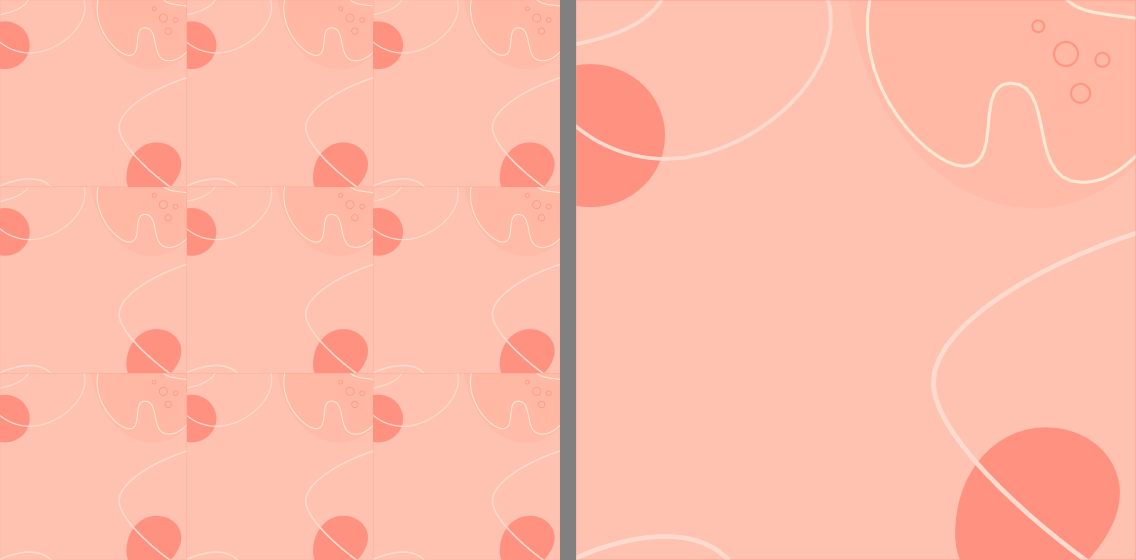
Left, the full canvas; right, a detail of the centre.
Give the GLSL for this pattern, as a Shadertoy shader.

```glsl
// Peach tile of cut-out organic blobs, flowing cream lines and small rings, repeated in a grid.

#define REPEATS 3.0
#define TILE 384.0
#define STEPS 14
#define PEACH vec3(1.00, 0.76, 0.69)
#define BLUSH vec3(1.00, 0.735, 0.66)
#define APRICOT vec3(1.00, 0.72, 0.64)
#define CORAL vec3(1.00, 0.57, 0.50)
#define LINE_PINK vec3(1.00, 0.86, 0.81)
#define LINE_CREAM vec3(1.00, 0.91, 0.83)
#define BORDER_STRENGTH 0.35

// A path holds the nearest distance (x) and the inside sign (y, -1 inside).
const vec2 EMPTY_PATH = vec2(1e4, 1.0);

vec2 cubicPoint(vec2 a, vec2 b, vec2 c, vec2 d, float t) {
    float s = 1.0 - t;
    return s * s * s * a + 3.0 * s * s * t * b + 3.0 * s * t * t * c + t * t * t * d;
}

float segmentDistance(vec2 p, vec2 a, vec2 b) {
    vec2 ab = b - a, ap = p - a;
    return length(ap - ab * clamp(dot(ap, ab) / dot(ab, ab), 0.0, 1.0));
}

// Adds a cubic curve; each crossing below the point flips its inside sign.
void addCurve(inout vec2 path, vec2 p, vec2 a, vec2 b, vec2 c, vec2 d) {
    vec2 from = a;
    for (int i = 1; i <= STEPS; i++) {
        vec2 to = cubicPoint(a, b, c, d, float(i) / float(STEPS));
        path.x = min(path.x, segmentDistance(p, from, to));
        if ((from.x > p.x) != (to.x > p.x)) {
            float crossing = mix(from.y, to.y, (p.x - from.x) / (to.x - from.x));
            if (crossing > p.y) path.y = -path.y;
        }
        from = to;
    }
}

float cover(float dist, float pixel) {
    return clamp(0.5 - dist / pixel, 0.0, 1.0);
}

float stroke(float dist, float width, float pixel) {
    return cover(abs(dist) - 0.5 * width, pixel);
}

float ring(vec2 p, vec2 center, float radius, float pixel) {
    return stroke(length(p - center) - radius, 1.5, pixel);
}

void mainImage(out vec4 fragColor, in vec2 fragCoord) {
    // Tile coordinates run downward from the upper left corner
    vec2 cell = fract(fragCoord / iResolution.xy * REPEATS);
    vec2 p = vec2(cell.x, 1.0 - cell.y) * TILE;
    float pixel = TILE * REPEATS / min(iResolution.x, iResolution.y);
    vec3 color = PEACH;

    // Large pale blob
    vec2 blob = EMPTY_PATH;
    addCurve(blob, p, vec2(186, -3), vec2(200, 90), vec2(255, 143), vec2(315, 143));
    addCurve(blob, p, vec2(315, 143), vec2(342, 143), vec2(367, 130), vec2(387, 110));
    color = mix(color, BLUSH, cover(blob.x * blob.y, pixel));

    // Wavy shape with a cream outline
    vec2 wave = EMPTY_PATH;
    addCurve(wave, p, vec2(202, -3), vec2(188, 60), vec2(243, 114), vec2(266, 114));
    addCurve(wave, p, vec2(266, 114), vec2(294, 114), vec2(272, 57), vec2(298, 57));
    addCurve(wave, p, vec2(298, 57), vec2(330, 57), vec2(308, 125), vec2(347, 125));
    addCurve(wave, p, vec2(347, 125), vec2(364, 125), vec2(376, 115), vec2(387, 104));
    addCurve(wave, p, vec2(335, -2), vec2(345, 10), vec2(362, 9), vec2(387, 13));
    color = mix(color, APRICOT, cover(wave.x * wave.y, pixel));
    color = mix(color, LINE_CREAM, stroke(wave.x, 2.1, pixel));

    // Small rings
    float rings = ring(p, vec2(317, 18), 4.0, pixel);
    rings = max(rings, ring(p, vec2(336, 37), 8.2, pixel));
    rings = max(rings, ring(p, vec2(361, 41), 4.8, pixel));
    rings = max(rings, ring(p, vec2(346, 64), 6.5, pixel));
    color = mix(color, CORAL, 0.9 * rings);

    // Coral disc on the left and rounded coral pebble at the bottom
    float disc = length((p - vec2(10, 93)) * vec2(0.96, 1.0)) - 49.0;
    vec2 pebble = EMPTY_PATH;
    addCurve(pebble, p, vec2(260, 362), vec2(262, 320), vec2(290, 293), vec2(322, 293));
    addCurve(pebble, p, vec2(322, 293), vec2(352, 293), vec2(373, 314), vec2(373, 338));
    addCurve(pebble, p, vec2(373, 338), vec2(373, 368), vec2(340, 400), vec2(315, 410));
    addCurve(pebble, p, vec2(315, 410), vec2(285, 420), vec2(258, 395), vec2(260, 362));
    color = mix(color, CORAL, cover(min(disc, pebble.x * pebble.y), pixel));

    // Flowing pink lines: upper left pair, then the bolder lower ones
    vec2 fine = EMPTY_PATH;
    addCurve(fine, p, vec2(172, -4), vec2(190, 50), vec2(120, 109), vec2(62, 109));
    addCurve(fine, p, vec2(62, 109), vec2(35, 109), vec2(12, 98), vec2(-3, 84));
    addCurve(fine, p, vec2(60, -2), vec2(48, 18), vec2(25, 25), vec2(-3, 31));
    vec2 bold = EMPTY_PATH;
    addCurve(bold, p, vec2(-3, 384), vec2(35, 366), vec2(85, 358), vec2(107, 387));
    addCurve(bold, p, vec2(387, 159), vec2(325, 178), vec2(243, 222), vec2(245, 264));
    addCurve(bold, p, vec2(245, 264), vec2(247, 298), vec2(305, 352), vec2(352, 386));
    float lines = max(stroke(fine.x, 2.5, pixel), stroke(bold.x, 3.2, pixel));
    color = mix(color, LINE_PINK, lines);

    // Faint line where the tiles meet
    vec2 edge = min(p, TILE - p);
    color = mix(color, CORAL, BORDER_STRENGTH * stroke(min(edge.x, edge.y), 1.5, pixel));

    fragColor = vec4(color, 1.0);
}
```
